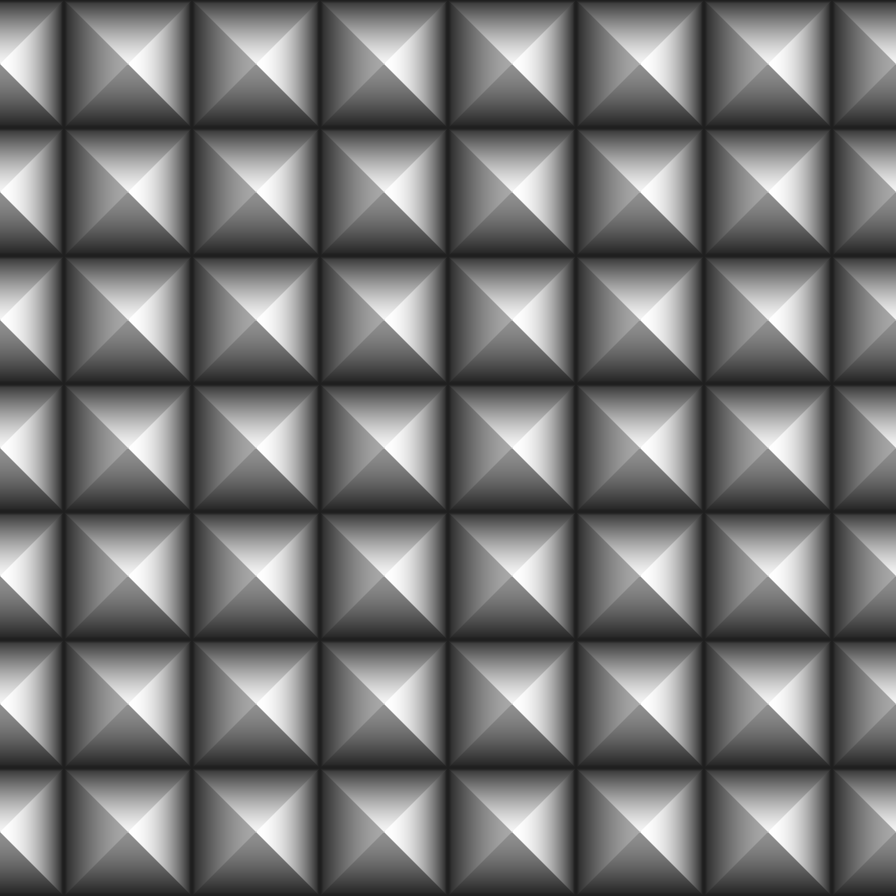
This pattern is drawn by a WebGL 2 fragment shader. Its source:

```glsl
#version 300 es
precision highp float;
// Grid of square grey pyramid studs, lit from the upper right, with dark seams.

#define REPEATS 7.0
#define SEAM_TONE 0.12
#define SEAM_WIDTH 0.06
// Each face: tone at the base, tone at the apex, steepness of the falloff
#define TOP_FACE vec3(0.19, 0.96, 1.35)
#define RIGHT_FACE vec3(0.12, 1.00, 2.10)
#define LEFT_FACE vec3(0.15, 0.66, 1.60)
#define BOTTOM_FACE vec3(0.12, 0.56, 1.55)

uniform vec2 u_resolution;
out vec4 fragColor;

// Tone of a face at a height from 0 (base) to 1 (apex)
float faceTone(vec3 face, float height) {
    return mix(face.x, face.y, 1.0 - pow(1.0 - height, face.z));
}

// Antialiased step at zero
float softStep(float distance, float blur) {
    return smoothstep(-blur, blur, distance);
}

void main() {
    vec2 uv = gl_FragCoord.xy / u_resolution;

    // Cell coordinates from -1 to 1; columns are shifted by half a cell
    vec2 cell = fract(uv * REPEATS + vec2(0.5, 0.0)) * 2.0 - 1.0;
    vec2 extent = abs(cell);
    float height = clamp(1.0 - max(extent.x, extent.y), 0.0, 1.0);
    float blur = 2.0 * REPEATS / min(u_resolution.x, u_resolution.y);

    // Shade the four faces and join them along the ridges
    float sideTone = mix(faceTone(LEFT_FACE, height),
                         faceTone(RIGHT_FACE, height), softStep(cell.x, blur));
    float endTone = mix(faceTone(BOTTOM_FACE, height),
                        faceTone(TOP_FACE, height), softStep(cell.y, blur));
    float tone = mix(sideTone, endTone, softStep(extent.y - extent.x, blur));

    // Darken the valleys between studs
    tone = mix(SEAM_TONE, tone, smoothstep(0.0, SEAM_WIDTH, height));

    fragColor = vec4(vec3(tone), 1.0);
}
```
